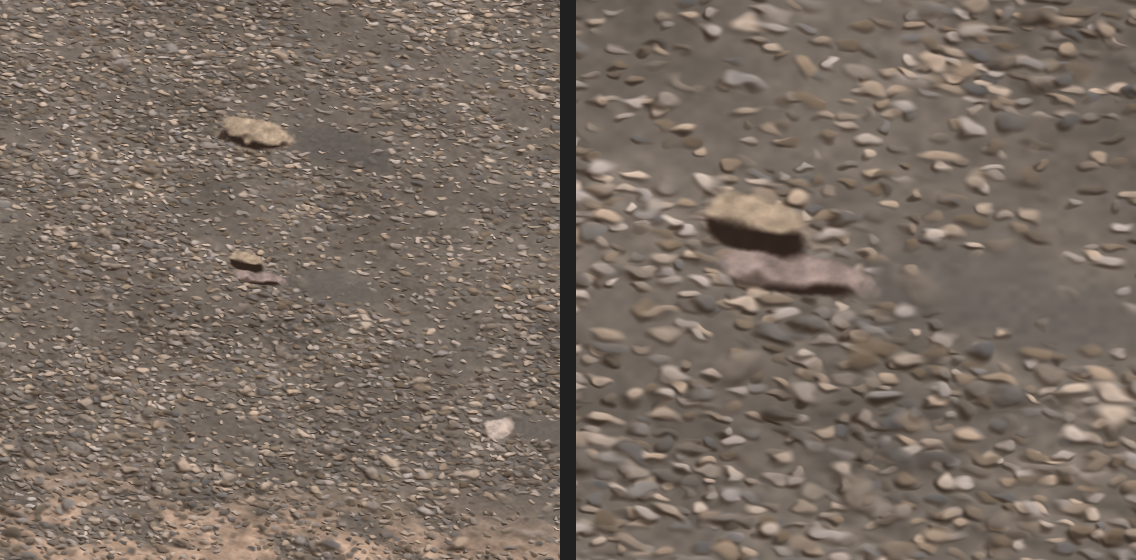
Left: the whole. Right: its middle third, enlarged.
Reproduce this texture procedurally as a WebGL 1 fragment shader.

```glsl
precision highp float;
// Stony desert ground: flat pebbles on grey sand, pale bedrock and a few larger rocks.

uniform vec2 u_resolution;

vec3 hash3(vec2 p) {
  vec3 q = fract(p.xyx * vec3(0.1031, 0.1030, 0.0973));
  q += dot(q, q.yxz + 33.33);
  return fract((q.xxy + q.yzz) * q.zyx);
}

float noise(vec2 p) {
  vec2 i = floor(p), f = fract(p);
  f = f * f * (3.0 - 2.0 * f);
  return mix(mix(hash3(i).x, hash3(i + vec2(1, 0)).x, f.x),
             mix(hash3(i + vec2(0, 1)).x, hash3(i + vec2(1, 1)).x, f.x), f.y);
}

float fbm(vec2 p) {
  float sum = 0.0, gain = 0.53;
  for (int i = 0; i < 4; i++) {
    sum += gain * noise(p);
    p = p * 2.03 + 17.0;
    gain *= 0.5;
  }
  return sum;
}

// Jittered flat stones, lit from above, each with a shadow at its lower left.
vec3 pebbles(vec3 ground, vec2 p, float cells, float amount, float seed) {
  vec2 q = p * cells * vec2(1.0, 1.5);
  q += 0.5 * (vec2(noise(q * 1.6 + seed), noise(q * 1.6 + seed + 40.0)) - 0.5);
  vec2 id = floor(q);
  for (int j = 0; j < 3; j++) {
    for (int i = 0; i < 3; i++) {
      vec2 cell = id + vec2(float(i) - 1.0, 1.0 - float(j));
      vec3 place = hash3(cell + seed);
      vec3 form = hash3(cell + seed + 157.0);
      vec3 tint = hash3(cell + seed + 311.0);
      float present = smoothstep(-0.08, 0.08, amount - place.z);
      vec2 d = q - cell - 0.15 - 0.7 * place.xy;
      d.y += d.x * (form.x - 0.2) * 0.8;
      vec2 radius = vec2(0.3, 0.25) + vec2(0.32, 0.22) * form.yz;
      float shadow = 1.0 - smoothstep(0.35, 1.25, length((d + vec2(0.12, 0.28)) / radius));
      ground = mix(ground, vec3(0.21, 0.165, 0.13), shadow * present * (0.2 + 0.65 * tint.y));
      vec3 stone = mix(vec3(0.42, 0.38, 0.345), vec3(0.77, 0.69, 0.63), pow(tint.x, 1.5));
      stone += (tint.z - 0.5) * vec3(0.05, 0.0, -0.06);
      stone *= 1.02 + 0.14 * clamp(d.y / radius.y, -1.0, 1.0);
      float body = 1.0 - smoothstep(0.4, 1.2, length(d / radius));
      ground = mix(ground, stone, body * present);
    }
  }
  return ground;
}

// Soft patch of bare sand in the lee of a rock.
float sandPatch(vec2 p, vec2 center, vec2 size) {
  vec2 d = p - center;
  d.y += 0.18 * d.x;
  return 1.0 - smoothstep(0.5, 1.2, length(d / size) + 0.5 * (noise(p * 45.0) - 0.5));
}

// Blocky rock whose underside, below the height "under", is in shade.
vec3 rock(vec3 ground, vec2 p, vec2 center, vec2 size, float slope, float under, vec3 lit) {
  vec2 d = p - center;
  d.y += slope * d.x;
  d /= size;
  d += 0.55 * (vec2(fbm(p * 45.0), fbm(p * 45.0 + 9.0)) - 0.5);
  float body = pow(dot(d * d * d, d * d * d) + 0.4 * dot(d, d) * dot(d, d), 0.2);
  float light = smoothstep(under - 0.25, under + 0.25, d.y + 0.7 * (noise(p * 75.0) - 0.5));
  vec3 face = lit * (0.75 + 0.5 * fbm(p * vec2(80.0, 120.0)));
  vec3 color = mix(vec3(0.19, 0.145, 0.12), face, light);
  return mix(ground, color, 1.0 - smoothstep(0.8, 1.1, body));
}

void main() {
  vec2 uv = gl_FragCoord.xy / u_resolution;
  vec2 p = vec2(uv.x, uv.y * (1.0 + 0.15 * uv.y)); // stones flatten with distance

  // Sand, with the bare patches where stones are rare
  float bare = sandPatch(uv, vec2(0.61, 0.735), vec2(0.13, 0.036));
  bare = max(bare, sandPatch(uv, vec2(0.58, 0.49), vec2(0.10, 0.035)));
  bare = max(bare, sandPatch(uv, vec2(0.95, 0.235), vec2(0.14, 0.025)));
  float drift = fbm(vec2(uv.x * 5.0, uv.y * 13.0 + uv.x * 3.0));
  float cover = (1.0 - 0.95 * bare) * mix(0.4, 1.0, smoothstep(0.32, 0.52, drift));
  vec2 tilted = vec2(uv.x, uv.y + 0.2 * uv.x);
  float mottle = noise(tilted * vec2(75.0, 125.0)) - 0.5;
  vec3 color = mix(vec3(0.45, 0.41, 0.375), vec3(0.40, 0.37, 0.345), bare);
  color *= 1.0 + 0.3 * mottle * cover;

  // Pale bedrock at the lower left
  float slab = fbm(vec2(uv.x * 9.0, uv.y * 24.0 + uv.x * 7.0) + 4.0);
  float bedrock = smoothstep(0.40, 0.54, slab) * (1.0 - smoothstep(0.10, 0.25, uv.y + 0.13 * uv.x));
  color = mix(color, vec3(0.70, 0.59, 0.51) * (0.7 + 0.6 * fbm(tilted * vec2(40.0, 80.0))), bedrock);
  cover *= 1.0 - 0.45 * bedrock;

  // Gravel from fine to coarse
  float near = 1.0 - smoothstep(0.0, 0.4, uv.y);
  color = pebbles(color, p, 74.0, 0.85 * cover, 11.0);
  color = pebbles(color, p, 50.0, 0.62 * cover, 73.0);
  color = pebbles(color, p, 31.0, (0.08 + 0.16 * near) * cover, 29.0);

  // Broad light and dark drifts
  color *= 1.0 + 0.3 * (fbm(tilted * vec2(8.0, 16.0) + 31.0) - 0.5) + 0.03 * uv.y;

  // Larger rocks
  vec3 beige = vec3(0.72, 0.63, 0.54);
  color = rock(color, uv, vec2(0.456, 0.76), vec2(0.066, 0.027), 0.16, -0.3, beige);
  color = rock(color, uv, vec2(0.463, 0.503), vec2(0.05, 0.013), 0.15, -0.5, vec3(0.62, 0.54, 0.51));
  color = rock(color, uv, vec2(0.441, 0.532), vec2(0.032, 0.018), 0.3, -0.1, beige);
  color = rock(color, uv, vec2(0.892, 0.236), vec2(0.027, 0.019), -0.25, -1.4, vec3(0.78, 0.70, 0.65));

  // Fine grain
  color *= 0.95 + 0.1 * noise(uv * vec2(170.0, 230.0));
  gl_FragColor = vec4(color, 1.0);
}
```
